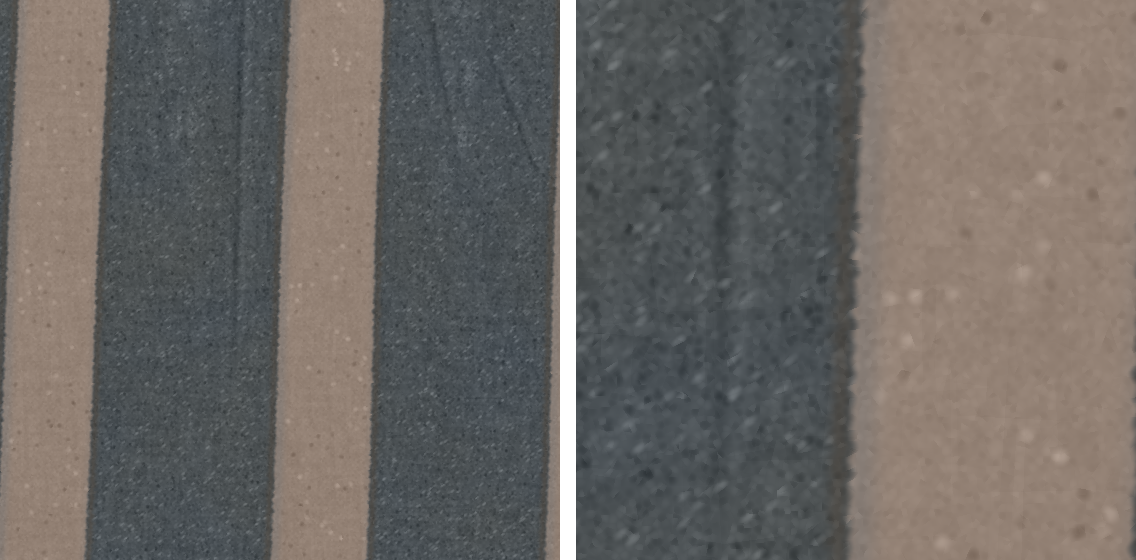
Left: the whole. Right: its middle third, enlarged.
Write a Shadertoy shader that draws this texture.

```glsl
// Woven cloth with slightly leaning beige stripes on slate grey, two repeats across.
// Stripe edges are straight lines with a thread wobble; cellular noise gives the
// grain, flecks and worn streaks, layered sines the weave and the broad tint.

float hash(vec2 p) {
    p = fract(p * vec2(0.1031, 0.1137));
    p += dot(p, p.yx + 33.33);
    return fract((p.x + p.y) * p.x * 17.0);
}

// Cellular noise: x = distance to the nearest point, y = random value of its cell
vec2 cells(vec2 p) {
    vec2 base = floor(p), best = vec2(9.0, 0.0);
    for (int j = -1; j <= 1; j++)
    for (int i = -1; i <= 1; i++) {
        vec2 c = base + vec2(i, j) + 200.0;
        vec2 point = c - 200.0 + vec2(hash(c), hash(c + 71.3));
        float d = length(point - p);
        if (d < best.x) best = vec2(d, hash(c + 37.7));
    }
    return best;
}

// Soft bumps, positive and negative, about -0.5 to 0.5
float grain(vec2 p) {
    vec2 c = cells(p);
    return (c.y - 0.5) * (1.0 - smoothstep(0.1, 0.9, c.x));
}

// Sparse bright spots; amount is the share of cells that hold one
float flecks(vec2 p, float amount) {
    vec2 c = cells(p);
    return (1.0 - smoothstep(0.05, 0.55, c.x)) * smoothstep(1.0 - amount, 1.0, c.y);
}

float clouds(vec2 p) {
    float sum = 0.0, amp = 0.5;
    for (int i = 0; i < 4; i++) {
        sum += amp * sin(p.x + 1.7 * sin(p.y * 0.8 + float(i))) * sin(p.y + 1.3 * sin(p.x * 0.9));
        p = mat2(1.5, 1.1, -1.1, 1.5) * p + 2.3;
        amp *= 0.6;
    }
    return sum;
}

// Crease from a to b: a dark line with a pale ridge on its left
float crease(vec2 p, vec2 a, vec2 b) {
    vec2 ab = b - a;
    float t = dot(p - a, ab) / dot(ab, ab);
    float side = (ab.x * (p.y - a.y) - ab.y * (p.x - a.x)) / length(ab);
    float fade = smoothstep(0.0, 0.2, t) * (1.0 - smoothstep(0.7, 1.0, t));
    return fade * (0.6 * exp(-pow((side - 0.012) / 0.008, 2.0)) - exp(-pow(side / 0.005, 2.0)));
}

void mainImage(out vec4 fragColor, in vec2 fragCoord) {
    vec2 p = fragCoord / iResolution.xy;

    // Stripe geometry: lean and spacing change a little up the cloth
    float period = 0.490 - 0.0045 * p.y;
    float lean = -0.0065 + 0.039 * p.y + 0.0015 * sin(p.y * 8.0);
    float u = (p.x - lean) / period;
    float k = floor(u + 0.3);
    float x = (u - k) * period;
    float width = 0.157 + 0.0135 * k + p.y * (0.006 - 0.010 * k);
    float wobble = 0.004 * grain(vec2(p.x * 50.0, p.y * 130.0)) + 0.0006 * sin(p.y * 420.0);
    float inside = min(x, width - x) + wobble;
    float blur = max(0.0035, 0.8 / iResolution.x);
    float stripe = smoothstep(-blur, blur, inside);

    // Shared textures
    float fine = grain(p * 210.0);
    float coarse = grain(p * vec2(95.0, 75.0) + 9.0);
    float weave = sin(p.x * 560.0 + 2.0 * sin(p.y * 31.0)) * sin(p.y * 520.0 + 2.0 * sin(p.x * 27.0));
    float slubs = grain(p * vec2(14.0, 110.0)) + grain(p * vec2(110.0, 12.0) + 5.0);
    float tint = clouds(p * 7.0);

    // Slate ground: mottled, bluer in places, with slanting pale flecks
    vec3 slate = vec3(0.293, 0.316, 0.328) + tint * vec3(-0.012, -0.004, 0.010);
    slate += 0.075 * fine + 0.045 * coarse + 0.007 * weave + 0.030 * slubs;
    vec2 slant = mat2(0.8, -0.6, 0.6, 0.8) * p;
    float lower = 1.0 - smoothstep(0.1, 0.65, p.y);
    slate += 0.11 * flecks(slant * vec2(75.0, 150.0), 0.28 + 0.15 * lower);
    slate -= 0.07 * flecks(p * vec2(120.0, 100.0) + 40.0, 0.25);

    // Worn streaks along the threads, strongest near the top
    float worn = smoothstep(0.45, 0.85, p.y) * exp(-pow((x - 0.34) / 0.09, 2.0));
    float streak = flecks(vec2(x * 38.0, p.y * 10.0) + 3.0 * k, 0.65);
    slate += worn * (0.10 * streak * (0.75 + 1.2 * fine) + 0.012);

    // Fold line in the left ground and two slanting creases in the right one
    float folds = crease(p, vec2(0.435, 1.15), vec2(0.415, 0.25));
    folds += crease(p, vec2(0.755, 1.04), vec2(0.812, 0.74));
    folds += crease(p, vec2(0.865, 0.93), vec2(0.970, 0.66));
    slate += 0.045 * folds;

    // Brownish shadow just outside each stripe
    float rim = exp(-pow((inside + 0.007) / 0.006, 2.0));
    slate = mix(slate, vec3(0.31, 0.29, 0.265) + 0.06 * fine, 0.7 * rim);

    // Beige stripes: smoother, with few flecks and a grey left fringe
    vec3 beige = vec3(0.580, 0.510, 0.460) + 0.010 * tint + 0.02 * (p.y - 0.5);
    beige += 0.040 * fine + 0.028 * coarse + 0.005 * weave + 0.022 * slubs;
    beige += 0.09 * flecks(p * 75.0 + 11.0, 0.10);
    beige -= 0.09 * flecks(p * 85.0 + 23.0, 0.08);
    float fringe = exp(-pow((x - 0.006) / 0.010, 2.0)) + 0.5 * exp(-pow((width - x) / 0.008, 2.0));
    beige = mix(beige, vec3(0.51, 0.48, 0.46) + 0.06 * fine, 0.75 * fringe);

    fragColor = vec4(clamp(mix(slate, beige, stripe), 0.0, 1.0), 1.0);
}
```
